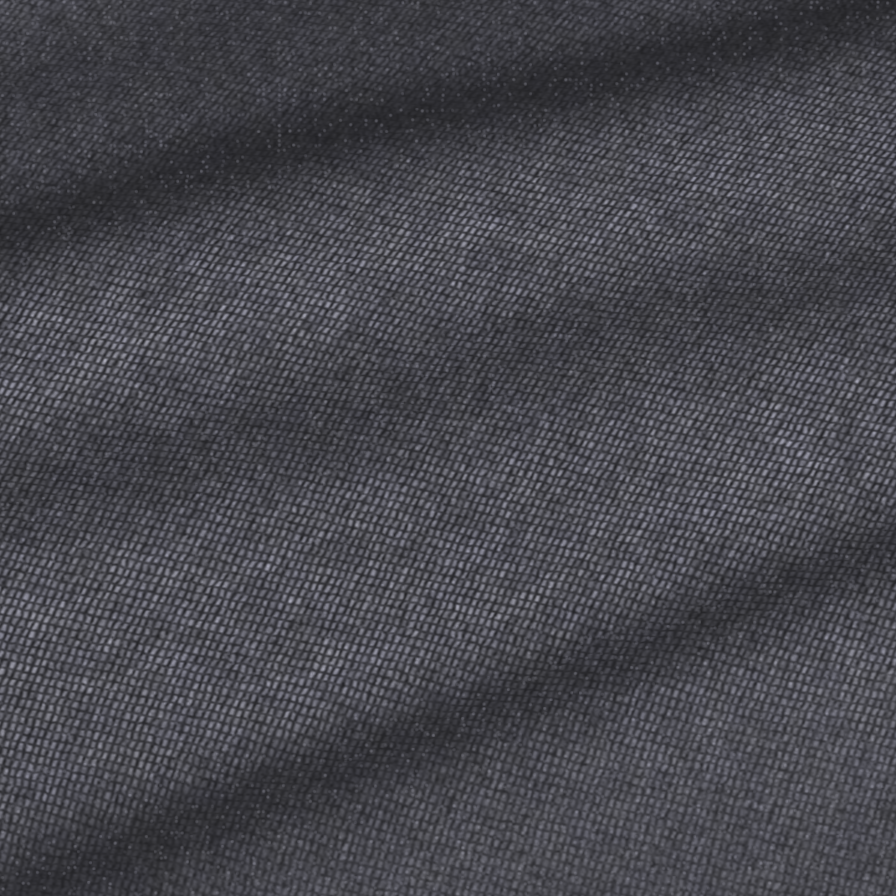
A WebGL 1 fragment shader for this texture:

```glsl
precision highp float;
// Dark, softly folded woven cloth: fine rows of slanted lit stitches,
// squeezed and shaded by diagonal folds, with fibre grain and small glints.
// Fold positions come from a loop; randomness comes from a sine-free hash.

uniform vec2 u_resolution;

#define COLUMNS 114.0
#define ROWS 106.0
#define STITCH_LEAN 0.28
#define ROW_TILT 0.20
#define FOLD_SQUEEZE 0.015
#define SHADOW_LEVEL 0.148
#define STITCH_GAIN 0.195
#define GRAIN_AMOUNT 0.15
#define GLINT_GRID 175.0
#define GLINT_SHARE 0.2
#define CLOTH_TINT vec3(0.995, 0.995, 1.085)

float hash(vec2 p) {
  vec3 q = fract(vec3(p.xyx) * 0.1031);
  q += dot(q, q.yzx + 33.33);
  return fract((q.x + q.y) * q.z);
}

float noise(vec2 p) {
  vec2 cell = floor(p);
  vec2 f = fract(p);
  f = f * f * (3.0 - 2.0 * f);
  float low = mix(hash(cell), hash(cell + vec2(1.0, 0.0)), f.x);
  float high = mix(hash(cell + vec2(0.0, 1.0)), hash(cell + 1.0), f.x);
  return mix(low, high, f.y);
}

// Returns fold shadow in x and the row displacement it causes in y.
vec2 folds(vec2 p) {
  vec2 total = vec2(0.0);
  float wobble = 0.03 * (noise(p * 3.0 + 7.0) - 0.5);
  for (int i = 0; i < 4; i++) {
    float k = float(i);
    float broad = mod(k, 2.0);
    float slope = mix(0.40, 0.27, min(k, 1.0));
    float centre = k * (0.51 - 0.07 * k) + slope * p.x;
    float d = p.y - centre + wobble;
    float width = mix(0.044, 0.066, broad) * (d < 0.0 ? 1.3 : 1.0);
    float s = d / width;
    float core = exp(-s * s);
    float halo = exp(-0.16 * s * s);
    total.x += mix(0.62, 0.42, broad) * core + 0.32 * halo;
    total.y += s * core;
  }
  return total;
}

// Slanted stitches that lean further and pack tighter towards the top.
float weave(vec2 p, float squeeze, float blur) {
  vec2 drift = vec2(noise(p * 3.0), noise(p * 3.0 + 19.0)) - 0.5;
  p += 0.01 * drift;
  float lean = STITCH_LEAN * p.y * (1.0 + p.y);
  float height = p.y * (0.88 + 0.14 * p.y) + ROW_TILT * p.x;
  vec2 grid = vec2((p.x - lean) * COLUMNS,
                   (height + FOLD_SQUEEZE * squeeze) * ROWS);
  vec2 fray = vec2(noise(grid * 0.9), noise(grid * 0.9 + 41.0)) - 0.5;
  grid += vec2(0.3, 0.22) * fray;
  vec2 cell = floor(grid);
  vec2 edge = abs(fract(grid) - 0.5);
  float ridge = 1.0 - smoothstep(0.04, 0.5, edge.x);
  float gap = 1.0 - 0.85 * smoothstep(0.2, 0.52, edge.y);
  float sheen = 0.65 + 0.5 * hash(cell + 11.0) + 0.5 * noise(grid * 0.4 + 5.0);
  return mix(ridge * gap * sheen, 0.42, blur);
}

// Sparse round fibre sparkles, one candidate per cell.
float glints(vec2 p) {
  vec2 grid = p * GLINT_GRID;
  vec2 cell = floor(grid);
  vec2 offset = vec2(hash(cell + 5.0), hash(cell + 23.0)) - 0.5;
  float d = length(fract(grid) - 0.5 - 0.4 * offset);
  float chosen = step(1.0 - GLINT_SHARE, hash(cell + 61.0));
  return chosen * (1.0 - smoothstep(0.08, 0.5, d)) * (0.4 + 0.6 * hash(cell));
}

void main() {
  vec2 p = gl_FragCoord.xy / u_resolution;
  vec2 fold = folds(p);

  // Broad light across the cloth, streaked along the folds.
  float streak = noise(vec2(p.x * 2.0, (p.y - 0.3 * p.x) * 9.0) + 3.0);
  float light = 1.34 - fold.x + 0.24 * (streak - 0.5);
  light *= mix(0.72, 1.0, smoothstep(0.0, 0.35, p.y));
  light *= 1.0 - 0.18 * smoothstep(0.7, 1.0, p.y - 0.4 * p.x);
  light = clamp(light, 0.08, 1.2);

  // Focus falls off towards the bottom right and the top left.
  float away = abs(p.y - 0.52 - 0.2 * (p.x - 0.5));
  float blur = 0.5 * smoothstep(0.2, 0.55, away);
  float stitch = weave(p, fold.y, blur);

  // Fibre grain at two scales, then sparkles that show best in shadow.
  float grain = 0.6 * noise(p * 300.0) + 0.4 * noise(p * 170.0 + 9.0) - 0.5;
  float shade = SHADOW_LEVEL + 0.06 * light + STITCH_GAIN * light * stitch;
  shade += GRAIN_AMOUNT * grain * (0.35 + 0.65 * light);
  shade += 0.17 * glints(p) * (1.0 - 0.5 * light);

  vec3 tint = CLOTH_TINT;
  tint.b += 0.04 * (noise(p * 45.0 + 31.0) - 0.5);
  gl_FragColor = vec4(clamp(shade * tint, 0.0, 1.0), 1.0);
}
```
